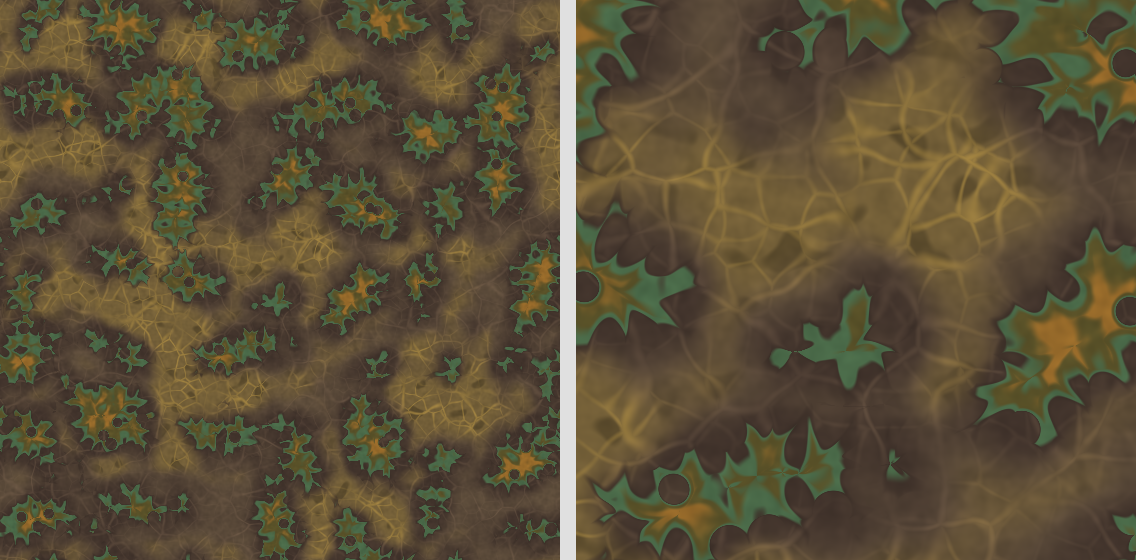
Left, the full canvas; right, a detail of the centre.
Reproduce this texture procedurally as a Shadertoy shader.

```glsl
// Swampy ground: spiky green pools with ochre centres and small ringed holes,
// among dark brown soil and soft golden mounds covered by a net of fine veins.
// Jittered cells give the pools, Worley noise the bays and veins; all of it wraps.

const float POOL_CELLS = 7.0;    // pools per side
const float BAY_CELLS = 42.0;    // notches and holes per side
const float VEIN_CELLS = 19.0;   // coarse veins per side
const float FINE_CELLS = 34.0;   // fine veins per side
const float BAY_DEPTH = 0.24;
const float HOLE_DEPTH = 0.75;
const float HOLE_SHARE = 0.14;
const vec3 SOIL_DARK = vec3(0.255, 0.200, 0.170);
const vec3 SOIL_LIGHT = vec3(0.365, 0.300, 0.230);
const vec3 MOUND = vec3(0.455, 0.375, 0.220);
const vec3 VEIN_DULL = vec3(0.470, 0.380, 0.300);
const vec3 VEIN_GOLD = vec3(0.680, 0.550, 0.260);
const vec3 RIM_GREEN = vec3(0.290, 0.415, 0.285);
const vec3 OLIVE = vec3(0.345, 0.315, 0.155);
const vec3 OCHRE = vec3(0.590, 0.415, 0.165);

// Two random values per cell, wrapping after a whole period
vec2 hash(vec2 cell, float period, float seed) {
    vec2 c = floor(mod(cell + 0.5, period)) + seed * 17.0 + period;
    vec3 h = fract(c.xyx * vec3(0.1031, 0.1030, 0.0973));
    h += dot(h, h.yzx + 33.33);
    return fract((h.xx + h.yz) * h.zy);
}

float corner(vec2 cell, vec2 offset, vec2 f, float period) {
    return dot(hash(cell + offset, period, 0.0) * 2.0 - 1.0, f - offset);
}

// Gradient noise, about -0.6 to 0.6
float noise(vec2 uv, float period) {
    vec2 p = uv * period, c = floor(p), f = p - c;
    vec2 w = f * f * f * (f * (f * 6.0 - 15.0) + 10.0);
    float low = mix(corner(c, vec2(0, 0), f, period), corner(c, vec2(1, 0), f, period), w.x);
    float high = mix(corner(c, vec2(0, 1), f, period), corner(c, vec2(1, 1), f, period), w.x);
    return mix(low, high, w.y) * 1.3;
}

// Height of the pools: positive inside, roughly a distance in pool cells
float poolHeight(vec2 uv) {
    vec2 p = uv * POOL_CELLS, base = floor(p);
    float height = -1.0;
    for (int y = -1; y <= 1; y++)
    for (int x = -1; x <= 1; x++) {
        vec2 cell = base + vec2(x, y);
        vec2 shape = hash(cell, POOL_CELLS, 2.0);
        vec2 d = p - cell - 0.18 - 0.64 * hash(cell, POOL_CELLS, 1.0);
        vec2 axis = vec2(cos(shape.x * 6.2832), sin(shape.x * 6.2832));
        d = vec2(dot(d, axis) * 0.78, dot(d, vec2(-axis.y, axis.x)) * 1.3);
        float h = mix(0.14, 0.47, shape.y) - length(d);
        float blend = max(0.12 - abs(h - height), 0.0);
        height = max(h, height) + blend * blend * 2.0;
    }
    return height + 0.30 * noise(uv, 15.0) + 0.12 * noise(uv, 29.0);
}

// Rounded bays drawn out along the slope, and a few round holes
float bays(vec2 uv, vec2 slope) {
    vec2 p = uv * BAY_CELLS, base = floor(p);
    float depth = 0.0;
    for (int y = -1; y <= 1; y++)
    for (int x = -1; x <= 1; x++) {
        vec2 cell = base + vec2(x, y);
        vec2 d = p - cell - 0.15 - 0.7 * hash(cell, BAY_CELLS, 1.0);
        vec2 kind = hash(cell, BAY_CELLS, 2.0);
        float hole = step(kind.x, HOLE_SHARE);
        d -= slope * dot(d, slope) * 0.5 * (1.0 - hole);
        float bump = 1.0 - smoothstep(0.15, 0.56, length(d));
        depth = max(depth, bump * mix(BAY_DEPTH * (0.5 + kind.y), HOLE_DEPTH, hole));
    }
    return depth;
}

// Nearest and second nearest point distance
vec2 worley(vec2 uv, float period) {
    vec2 p = uv * period, base = floor(p), near = vec2(4.0);
    for (int y = -1; y <= 1; y++)
    for (int x = -1; x <= 1; x++) {
        vec2 cell = base + vec2(x, y);
        float d = length(p - cell - hash(cell, period, 3.0));
        near = d < near.x ? vec2(d, near.x) : vec2(near.x, min(near.y, d));
    }
    return near;
}

void mainImage(out vec4 fragColor, in vec2 fragCoord) {
    vec2 uv = fragCoord / iResolution.xy;
    float grain = noise(uv, 96.0) + 0.6 * noise(uv, 180.0);

    // Pools and their ragged outline
    float height = poolHeight(uv);
    vec2 e = vec2(0.004, 0.0);
    vec2 slope = vec2(poolHeight(uv + e.xy), poolHeight(uv + e.yx)) - height;
    slope = normalize(slope + 0.00001);
    float level = height + 0.07 - bays(uv, slope);

    // Soil and mounds
    float mound = smoothstep(0.10, 0.50, 0.65 * noise(uv, 5.0) + 0.2 * noise(uv, 11.0) - height);
    float light = 1.0 - smoothstep(-0.34, 0.04, height);
    vec2 warp = vec2(noise(uv, 13.0), noise(uv + 0.37, 13.0)) * 0.030
              + vec2(noise(uv, 31.0), noise(uv + 0.61, 31.0)) * 0.009;
    vec2 coarse = worley(uv + warp, VEIN_CELLS);
    vec2 fine = worley(uv - warp * 0.8, FINE_CELLS);
    float tone = 0.85 * light + 0.35 * (0.45 - coarse.x) + 0.4 * noise(uv, 23.0);
    vec3 color = mix(SOIL_DARK, SOIL_LIGHT, clamp(tone, 0.0, 1.0));
    color = mix(color, MOUND, mound);
    color *= 1.0 - 0.22 * mound * smoothstep(0.18, 0.4, noise(uv, 40.0));

    // Veins: faint on soil, golden on mounds
    float veins = 1.0 - smoothstep(0.0, 0.12, coarse.y - coarse.x);
    float threads = 1.0 - smoothstep(0.0, 0.15, fine.y - fine.x);
    float fade = clamp(0.65 + 1.1 * noise(uv, 17.0), 0.15, 1.0);
    float net = max(veins, threads * mix(0.45, 0.8, mound)) * fade;
    color = mix(color, mix(VEIN_DULL, VEIN_GOLD, mound), net * mix(0.42, 0.72, mound));

    // Pool colours from rim to centre
    float depth = level + 0.13 * noise(uv, 21.0) + 0.03 * grain;
    vec3 pool = mix(RIM_GREEN, OLIVE, smoothstep(0.07, 0.17, depth));
    pool = mix(pool, OCHRE, smoothstep(0.21, 0.38, depth));
    color = mix(color, SOIL_DARK * 0.9, 0.7 * smoothstep(-0.10, 0.0, level));
    color = mix(color, pool, smoothstep(-0.015, 0.03, level));

    fragColor = vec4(color * (1.0 + 0.09 * grain), 1.0);
}
```
